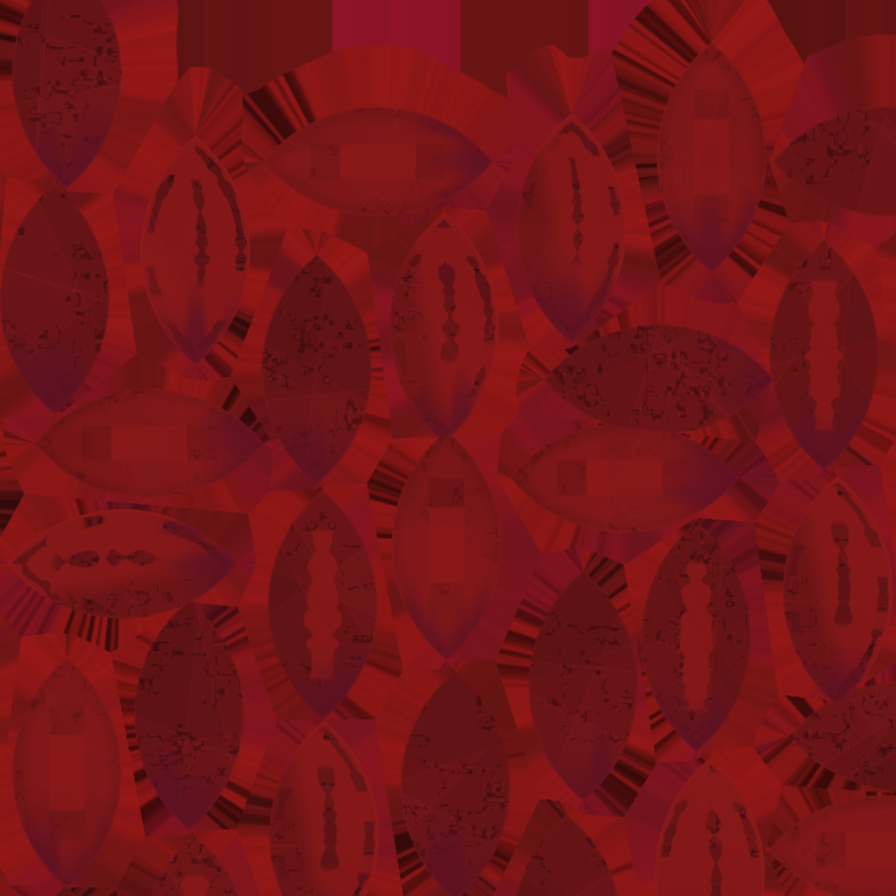
Give the GLSL for this pattern, as a three.js fragment shader.

```glsl
#define BLOCK vec2(0.285, 0.262)
#define HALF_W 0.061
#define HALF_L 0.128
#define LYING_SHARE 0.22
#define PIT_SCALE 190.0
#define SOFT 0.001
#define EMBER vec3(0.56, 0.088, 0.085)
#define RED vec3(0.525, 0.092, 0.095)
#define WINE vec3(0.39, 0.075, 0.085)
#define MAROON vec3(0.41, 0.08, 0.078)
#define PLUM vec3(0.36, 0.065, 0.14)
#define CRIMSON vec3(0.53, 0.07, 0.15)

varying vec2 vUv;

float hash(vec2 p) {
  vec3 q = fract(p.xyx * 0.1031);
  q += dot(q, q.yzx + 33.33);
  return fract((q.x + q.y) * q.z);
}

// Value noise with steep steps, so that it forms facets
float noise(vec2 p) {
  vec2 i = floor(p), f = smoothstep(0.2, 0.8, p - i);
  return mix(mix(hash(i), hash(i + vec2(1.0, 0.0)), f.x),
             mix(hash(i + vec2(0.0, 1.0)), hash(i + 1.0), f.x), f.y);
}

// Pointed oval: x is the distance, y the angle of the nearest normal
vec2 leafField(vec2 p) {
  vec2 a = abs(p);
  float d = (HALF_L * HALF_L - HALF_W * HALF_W) / (2.0 * HALF_W);
  bool pastTip = (a.y - HALF_L) * d > a.x * HALF_L;
  vec2 n = pastTip ? a - vec2(0.0, HALF_L) : a + vec2(d, 0.0);
  float dist = length(n) - (pastTip ? 0.0 : d + HALF_W);
  return vec2(dist, atan(n.y, n.x + 1e-5) * sign(p.y));
}

// Streaks fanning out from the outline of the nearest leaf
vec3 groundColor(vec2 uv, vec2 p, vec2 field, float seed) {
  float turn = p.x > 0.0 ? field.y : 3.14159 - field.y;
  float rough = smoothstep(0.5, 0.85, noise(vec2(turn * 1.4 + 9.0, seed)));
  rough *= 1.0 - 0.6 * smoothstep(0.9, 1.2, abs(field.y));
  float fine = 0.5 * noise(vec2(turn * 13.0, seed + 3.0))
             + 0.5 * noise(vec2(turn * 36.0, seed + 5.0));
  vec3 c = mix(EMBER, MAROON, smoothstep(0.4, 1.0, noise(vec2(turn * 4.0, seed + 7.0))));
  c *= 1.0 + (fine - 0.5) * 0.12 - 0.6 * rough * smoothstep(0.35, 0.85, fine);
  // Plum and crimson glow, strongest below the lower tip
  float tip = 1.0 - smoothstep(-1.15, -0.6, field.y);
  float glow = max(0.75 * tip, 0.55 * smoothstep(0.6, 0.9, noise(vec2(turn * 2.0, seed + 11.0))));
  c = mix(c, mix(PLUM, CRIMSON, 0.3 + 0.7 * noise(vec2(turn * 4.0, seed + 9.0))), glow);
  // Flat plates in the open areas
  float plate = hash(vec2(floor(uv.x * 7.0 + 0.4), 4.0));
  vec3 plateColor = mix(MAROON, CRIMSON, step(0.7, plate)) * (0.85 + 0.2 * plate);
  plateColor *= 0.95 + 0.1 * noise(vec2(uv.x * 45.0, 2.0));
  float open = field.x + 0.03 * noise(vec2(turn * 2.0, seed));
  return mix(c, plateColor, smoothstep(0.084, 0.086, open));
}

vec3 leafColor(vec2 p, float dist, float seed) {
  vec2 q = p / vec2(HALF_W, HALF_L), a = abs(q);
  float kind = seed / 97.0;
  float jag = 0.09 * abs(sin(q.y * 13.0 + seed)) + 0.14 * noise(vec2(q.y * 12.0, seed));
  float lit = 0.08;
  if (kind > 0.76) {           // cut gem with a central table
    float column = 1.0 - smoothstep(0.30, 0.34, a.x);
    float table = column * (1.0 - smoothstep(0.32, 0.34, a.y));
    float notch = column * (1.0 - smoothstep(0.58, 0.60, a.y)) - table;
    lit = 0.65 + 0.25 * noise(vec2(a.x * 2.0, q.y * 3.0 + seed)) + 0.25 * table - 0.25 * notch;
    lit = mix(lit, 0.45, smoothstep(-0.02, 0.0, dist));
  } else if (kind > 0.50) {    // bright with dark ragged slits
    float slit = 1.0 - smoothstep(0.0, 0.04, abs(q.x - 0.12 + 0.3 * q.y * q.y) - jag * 0.9 + 0.05);
    slit *= smoothstep(0.1, 0.2, q.y + 0.45) * (1.0 - smoothstep(0.55, 0.65, q.y));
    float reach = 0.002 + 0.004 * noise(vec2(q.y * 14.0, seed));
    float crescent = 1.0 - smoothstep(reach, reach + 0.001, abs(dist + 0.010));
    crescent *= smoothstep(0.4, 0.5, noise(vec2(q.y * 4.0, seed + sign(q.x))));
    float shadow = smoothstep(0.05, 0.6, -q.x - 0.4 * q.y) * step(kind, 0.65);
    lit = 0.95 - 0.95 * max(max(slit, crescent), 0.7 * shadow);
  } else if (kind > 0.32) {    // dark with a bright scalloped core
    float core = 1.0 - smoothstep(0.0, 0.05, a.x - 0.14 - jag + 0.2 * a.y);
    lit += 0.85 * core * (1.0 - smoothstep(0.62, 0.68, a.y));
  }
  vec3 c = mix(WINE, RED, lit);
  // Straight cracks between plates of slightly different tone
  for (int i = 0; i < 4; i++) {
    float k = float(i) * 7.0 + seed;
    float turn = 6.28318 * hash(vec2(k, 2.0));
    float side = dot(p, vec2(cos(turn), sin(turn))) + 0.07 * (hash(vec2(k, 6.0)) - 0.5);
    float crack = 1.0 - smoothstep(0.0, 0.0018, abs(side));
    c *= 1.0 + (1.0 - 0.9 * lit) * (0.08 * crack + 0.02 * sign(side));
  }
  // Winding, embossed pits along ragged seams
  float region = 0.65 * noise(p * 24.0 + seed) + 0.35 * noise(p * 80.0 + seed);
  float seam = (1.0 - smoothstep(0.03, 0.08, abs(region - 0.6))) * (1.0 - min(lit * 1.1, 1.0));
  float pit = noise(p * PIT_SCALE);
  float relief = pit - noise((p + vec2(0.0018, -0.0018)) * PIT_SCALE);
  float groove = 1.0 - smoothstep(0.05, 0.2, abs(pit - 0.5));
  c *= 1.0 + seam * (0.25 * relief - 0.32 * groove);
  // Plum tip and pale rim
  float tip = 1.0 - smoothstep(-0.9, -0.3, q.y + 0.4 * (noise(vec2(q.x * 3.0, seed)) - 0.5));
  c = mix(c, PLUM, 0.75 * tip);
  return c * (1.0 + 0.10 * smoothstep(-0.003, 0.0, dist));
}

vec3 scene(vec2 uv) {
  vec2 field = vec2(1e3, 0.0), local = vec2(0.0);
  float seed = 0.0;
  // Each block holds two upright or two lying leaves
  for (int i = -1; i <= 1; i++) for (int j = -1; j <= 1; j++) for (int k = 0; k < 2; k++) {
    float column = floor(uv.x / BLOCK.x) + float(i);
    float shift = hash(vec2(column, 8.0));
    vec2 block = vec2(column, floor(uv.y / BLOCK.y - shift) + float(j));
    float s = float(k) - 0.5;
    bool lying = hash(block + 23.0) < LYING_SHARE;
    vec2 centre = (block + vec2(0.5, 0.5 + shift)) * BLOCK;
    centre += s * (lying ? vec2(0.03, BLOCK.y * 0.5) : vec2(BLOCK.x * 0.5, 0.06));
    centre += 0.022 * (vec2(hash(block + s), hash(block + s + 5.0)) - 0.5);
    vec2 p = uv - centre;
    if (lying) p = vec2(p.y, -p.x);
    vec2 f = leafField(p);
    if (centre.y < 0.92 && f.x < field.x) {
      field = f;
      local = p;
      seed = floor(97.0 * fract(dot(vec3(block, s), vec3(0.618, 0.755, 0.45))));
    }
  }
  vec3 ground = groundColor(uv, local, field, seed);
  vec3 leaf = leafColor(local, field.x, seed);
  return mix(leaf, ground, smoothstep(-SOFT, SOFT, field.x));
}

void main() {
  // Four taps smooth the borders between neighbouring fans
  vec3 sum = vec3(0.0);
  for (int i = 0; i < 4; i++) {
    vec2 tap = vec2(mod(float(i), 2.0), floor(float(i) * 0.5)) - 0.5;
    sum += scene(vUv + tap * SOFT);
  }
  gl_FragColor = vec4(sum * 0.25, 1.0);
}
```
